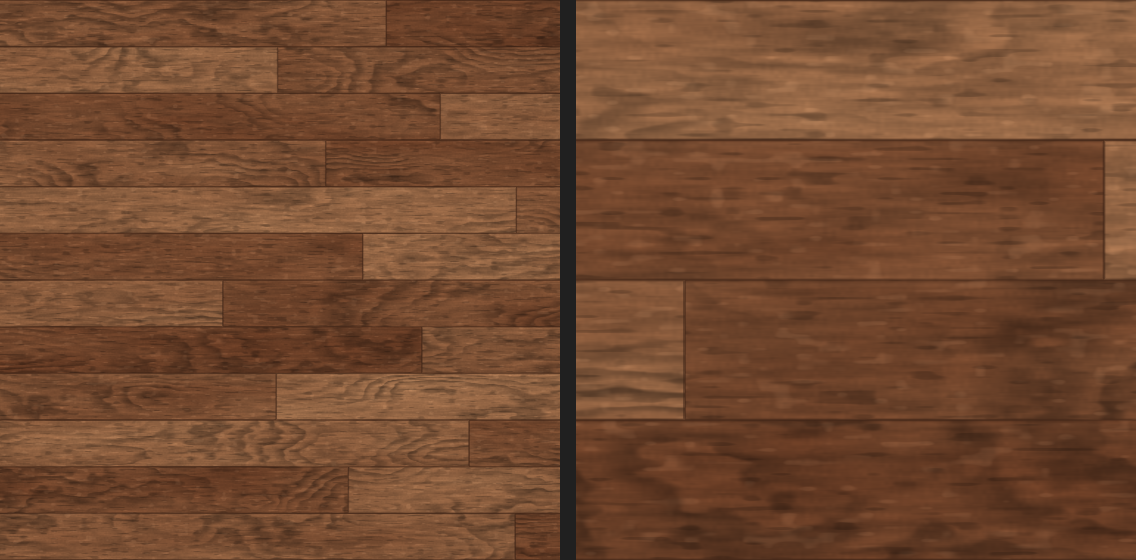
Left: the whole. Right: its middle third, enlarged.
Reproduce this texture procedurally as a WebGL 1 fragment shader.

```glsl
precision highp float;
// Hickory plank floor: twelve rows of staggered boards with dark cathedral grain.
uniform vec2 u_resolution;

float hash(vec2 p) {
  p = fract(p * vec2(0.1031, 0.1137));
  p += dot(p, p.yx + 33.33);
  return fract((p.x + p.y) * p.x * 17.0);
}

float noise(vec2 p) {
  vec2 i = floor(p), f = fract(p);
  f = f * f * (3.0 - 2.0 * f);
  return mix(mix(hash(i), hash(i + vec2(1.0, 0.0)), f.x),
             mix(hash(i + vec2(0.0, 1.0)), hash(i + vec2(1.0, 1.0)), f.x), f.y);
}

float fbm(vec2 p) {
  float sum = 0.0, amplitude = 0.5;
  for (int i = 0; i < 4; i++) {
    sum += amplitude * noise(p);
    p = p * 2.03 + 17.3;
    amplitude *= 0.5;
  }
  return sum;
}

// Growth rings: each has a crisp dark edge that fades to one side
float growthRings(vec2 p, float v, vec2 seed) {
  float field = noise(vec2(p.x * 4.5, v * 1.3) + seed) * 6.0
              + noise(vec2(p.x * 13.0, v * 2.5) + seed + 31.0) * 1.7
              + noise(vec2(p.x * 55.0, v * 12.0) + seed) * 0.45 + v * 1.5;
  float s = fract(field);
  return smoothstep(0.0, 0.2, s) * (1.0 - smoothstep(0.2, 0.85, s));
}

void main() {
  vec2 uv = gl_FragCoord.xy / u_resolution;
  float pixel = 1.0 / min(u_resolution.x, u_resolution.y);

  // Rows counted from the top, with staggered butt joints
  float down = (1.0 - uv.y) * 12.0;
  float row = floor(down), v = fract(down);
  float joint = 0.35 + 0.58 * fract(0.62 + row * 0.58)
              + 0.06 * (hash(vec2(row, 5.0)) - 0.5);
  float nextJoint = joint + 0.47 + 0.2 * hash(vec2(row, 9.0));
  float plank = step(joint, uv.x) + step(nextJoint, uv.x);
  vec2 seed = vec2(row * 23.7 + 11.0, plank * 41.3 + row * 7.9 + 5.0);

  // Stain tone of each board, clouded along its length
  float tone = fract(0.45 + row * 0.37 + plank * 0.55);
  float cloud = fbm(vec2(uv.x * 5.0, v * 2.0) + seed);
  tone += (cloud - 0.47) * 0.75;
  vec3 color = mix(vec3(0.42, 0.25, 0.155), vec3(0.58, 0.40, 0.27), tone);

  // Cathedral figure, strong in some patches and faint in others
  float patches = smoothstep(0.3, 0.7, noise(vec2(uv.x * 6.0, v * 1.6) + seed + 60.0));
  float rings = growthRings(uv, v, seed);
  float broken = 0.55 + 0.45 * noise(vec2(uv.x * 70.0, v * 22.0) + seed);
  color *= 1.0 - rings * broken * mix(0.09, 0.31, patches);

  // Long fibres, short dark pores and pale flecks
  float fibre = fbm(vec2(uv.x * 24.0, uv.y * 230.0) + seed);
  float pore = smoothstep(0.68, 0.92, noise(vec2(uv.x * 55.0, uv.y * 340.0) + seed));
  float fleck = smoothstep(0.7, 0.95, noise(vec2(uv.x * 85.0, uv.y * 260.0) + seed + 90.0));
  color *= 1.0 + (fibre - 0.47) * 0.36;
  color *= 1.0 - pore * 0.17;
  color += vec3(0.055, 0.045, 0.035) * fleck;
  color *= 0.98 + 0.06 * noise(uv * 380.0);

  // Hairline seams between rows and at board ends
  float rowGap = min(v, 1.0 - v) / 12.0;
  float endGap = min(abs(uv.x - joint), abs(uv.x - nextJoint));
  float rowSeam = 1.0 - smoothstep(0.0004, 0.0006 + pixel, rowGap);
  float endSeam = 1.0 - smoothstep(0.0004, 0.0006 + pixel, endGap);
  float wear = 0.4 + 0.45 * noise(vec2(uv.x * 9.0, floor(down + 0.5) * 3.7));
  color = mix(color, vec3(0.25, 0.145, 0.09), max(rowSeam * wear, endSeam * 0.6));

  // Worn bevel catches a little light just below each seam
  float bevel = smoothstep(0.015, 0.03, v) * (1.0 - smoothstep(0.03, 0.07, v));
  color += vec3(0.022, 0.018, 0.014) * bevel;

  gl_FragColor = vec4(clamp(color, 0.0, 1.0), 1.0);
}
```
